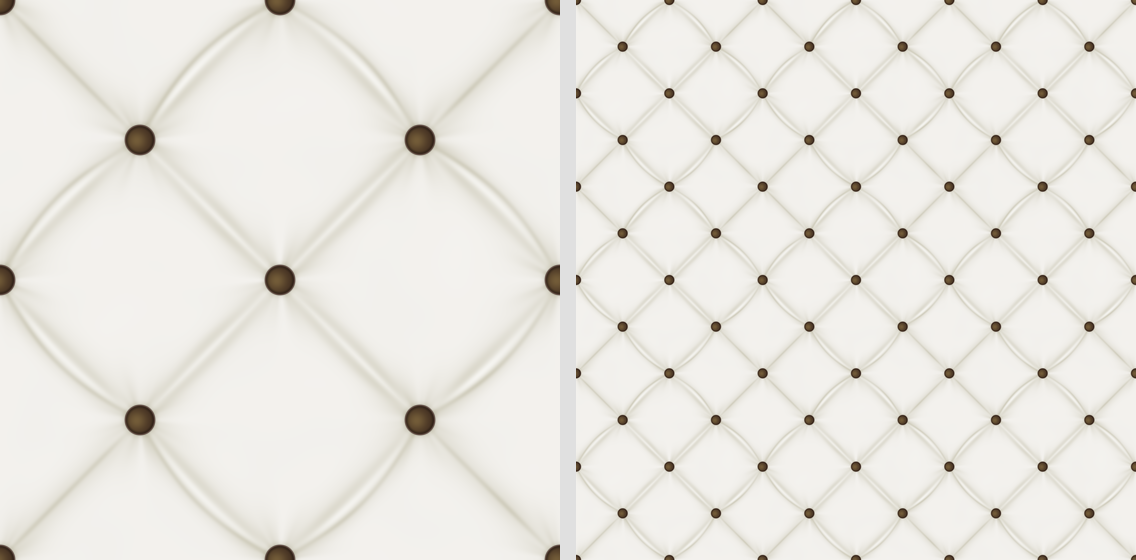
Left, the tile; right, the same tile 3 across and 3 down.
Write a WebGL 2 fragment shader that draws this pattern.

```glsl
#version 300 es
precision highp float;

uniform vec2 u_resolution;
out vec4 fragColor;

const float TAU = 6.2831853;
const float BUTTON_SPACING = 0.5;     // two interleaved square grids
const float BUTTON_RADIUS = 0.0272;
const float OUTER_BOW = 0.032;        // sag of the curved pleats
const float INNER_BOW = 0.004;
const float STRAIGHT_SPREAD = 0.013;  // half gap of the straight double folds
const float LINE_WIDTH = 0.0050;
const float FOLD_WIDTH = 0.011;
const float SHADE_WIDTH = 0.030;
const float PINCH_REACH = 0.075;      // reach of the folds round a button
const float RAY_COUNT = 28.0;
const float WEAR_CELLS = 8.0;
const float WEAR_AMOUNT = 0.5;

const vec3 LEATHER = vec3(0.952, 0.945, 0.930);
const vec3 LEATHER_SHADOW = vec3(0.765, 0.750, 0.670);
const vec3 LEATHER_LIGHT = vec3(0.975, 0.972, 0.960);
const vec3 BRASS_LIGHT = vec3(0.45, 0.36, 0.22);
const vec3 BRASS_DARK = vec3(0.25, 0.175, 0.125);
const vec3 BRASS_RIM = vec3(0.37, 0.26, 0.23);

vec2 hashGradient(vec2 cell) {
    float h = fract(sin(dot(cell, vec2(127.1, 311.7))) * 4375.85);
    return vec2(cos(TAU * h), sin(TAU * h));
}

// Gradient noise that wraps after period cells
float gradientNoise(vec2 p, vec2 period) {
    vec2 i = floor(p), f = p - i;
    vec2 u = f * f * f * (f * (f * 6.0 - 15.0) + 10.0);
    vec2 e = vec2(1.0, 0.0);
    float a = dot(hashGradient(mod(i, period)), f);
    float b = dot(hashGradient(mod(i + e.xy, period)), f - e.xy);
    float c = dot(hashGradient(mod(i + e.yx, period)), f - e.yx);
    float d = dot(hashGradient(mod(i + e.xx, period)), f - e.xx);
    return mix(mix(a, b, u.x), mix(c, d, u.x), u.y);
}

float bump(float d, float width) {
    return exp(-d * d / (width * width));
}

// Offset from the nearest button centre
vec2 nearestButton(vec2 p) {
    vec2 a = p - BUTTON_SPACING * round(p / BUTTON_SPACING);
    vec2 s = p - 0.5 * BUTTON_SPACING;
    vec2 b = s - BUTTON_SPACING * round(s / BUTTON_SPACING);
    return dot(a, a) < dot(b, b) ? a : b;
}

// Returns shadow in x and light in y
vec2 curvedPleat(vec2 q) {
    float arch = sin(TAU * abs(q.x - q.y));
    float d = (q.x + q.y - 0.5) * 0.7071;
    float outer = d - OUTER_BOW * arch;
    float inner = d - INNER_BOW * arch;
    float ridge = d - 0.6 * OUTER_BOW * arch;
    float shadow = 0.36 * bump(outer, LINE_WIDTH) + 0.20 * bump(outer, 0.016)
                 + 0.24 * bump(inner, FOLD_WIDTH) + 0.18 * bump(inner, SHADE_WIDTH);
    return vec2(shadow, 0.75 * arch * bump(ridge, 0.007));
}

vec2 straightPleat(vec2 q) {
    float s = q.x + q.y;
    float arch = abs(sin(TAU * s));
    float d = abs(q.x - q.y) * 0.7071;
    float wide = 0.20 * bump(d, SHADE_WIDTH);
    float pair = 0.25 * bump(d - STRAIGHT_SPREAD * arch, FOLD_WIDTH);
    float single = 0.32 * bump(d, LINE_WIDTH) + 0.12 * bump(d, 0.016);
    float outward = smoothstep(0.45, 0.55, s);
    float light = 0.5 * arch * bump(d, 0.006) * (1.0 - outward);
    return vec2(wide + mix(pair, single, outward), light);
}

vec3 buttonColor(vec2 p) {
    float r = length(p);
    float glow = bump(length(p + vec2(0.006, 0.001)), 0.019);
    vec3 dome = mix(BRASS_DARK, BRASS_LIGHT, glow);
    dome *= 1.0 - 0.35 * smoothstep(0.70, 0.93, r / BUTTON_RADIUS);
    return mix(dome, BRASS_RIM, 0.8 * bump(r - 0.95 * BUTTON_RADIUS, 0.0012));
}

void main() {
    vec2 uv = gl_FragCoord.xy / u_resolution;
    float pixel = 1.0 / min(u_resolution.x, u_resolution.y);
    vec2 local = nearestButton(uv);
    float r = length(local);
    vec2 id = mod(round((uv - local) * 4.0), 4.0);

    // Pleats, mirrored about the centre
    vec2 q = abs(uv - 0.5);
    vec2 pleat = curvedPleat(q) + straightPleat(q);
    float wear = gradientNoise(uv * WEAR_CELLS, vec2(WEAR_CELLS));
    pleat *= 1.0 + WEAR_AMOUNT * wear;

    // Radial folds pulled in by each button
    float angle = atan(local.y, local.x);
    float petals = 0.5 - 0.5 * cos(8.0 * angle);
    vec2 rayPos = vec2((angle / TAU + 0.5) * RAY_COUNT, id.x + 4.0 * id.y + 0.5);
    float rays = gradientNoise(rayPos, vec2(RAY_COUNT, 16.0));
    float pinch = bump(r, PINCH_REACH);
    float shadow = pleat.x * (1.0 - 0.45 * pinch);
    shadow += pinch * (0.06 + 0.24 * petals + 0.22 * rays);
    shadow += 0.25 * bump(max(r - BUTTON_RADIUS, 0.0), 0.006);

    vec3 color = mix(LEATHER, LEATHER_SHADOW, clamp(shadow, 0.0, 1.0));
    color = mix(color, LEATHER_LIGHT, clamp(pleat.y, 0.0, 1.0));
    color += 0.006 * wear;

    float cover = 1.0 - smoothstep(-pixel, pixel, r - BUTTON_RADIUS);
    fragColor = vec4(mix(color, buttonColor(local), cover), 1.0);
}
```
